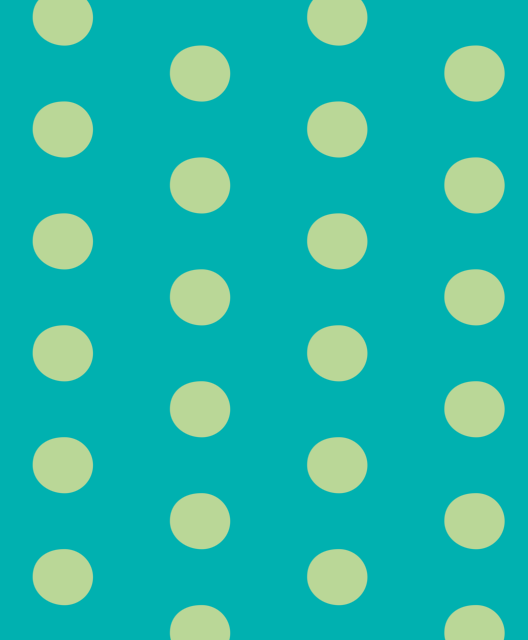
This pattern is drawn by a Shadertoy shader. Its source:

```glsl
// Half-drop repeat of slightly lopsided pale green dots on flat teal.

// Lengths are fractions of the canvas height.
#define PITCH vec2(0.2144, 0.17487)     // column and row spacing
#define FIRST_DOT vec2(0.1010, 0.0982)  // centre of the lowest dot, first column
#define RADIUS_LEFT 0.0499
#define RADIUS_RIGHT 0.0443
#define RADIUS_Y 0.0438
#define SHOULDER 2.2                    // squareness of the upper left quarter
#define TEAL vec3(0.0, 0.694, 0.692)
#define PALE_GREEN vec3(0.730, 0.843, 0.594)

// Position relative to the nearest dot; odd columns drop by half a row.
vec2 halfDropCell(vec2 p) {
    p -= FIRST_DOT;
    float column = floor(p.x / PITCH.x + 0.5);
    p.x -= column * PITCH.x;
    p.y -= 0.5 * PITCH.y * mod(column, 2.0);
    p.y -= PITCH.y * floor(p.y / PITCH.y + 0.5);
    return p;
}

// Approximate signed distance: round on the right, stretched on the left.
float lopsidedDot(vec2 p) {
    bool left = p.x < 0.0;
    vec2 radius = vec2(left ? RADIUS_LEFT : RADIUS_RIGHT, RADIUS_Y);
    float power = left && p.y > 0.0 ? SHOULDER : 2.0;
    vec2 q = pow(abs(p) / radius, vec2(power));
    return (pow(q.x + q.y, 1.0 / power) - 1.0) * RADIUS_Y;
}

void mainImage(out vec4 fragColor, in vec2 fragCoord) {
    vec2 uv = fragCoord / iResolution.y;
    float pixel = 1.0 / iResolution.y;

    // Dots over the ground, with an edge about one pixel wide
    float dist = lopsidedDot(halfDropCell(uv));
    float coverage = 1.0 - smoothstep(-0.75 * pixel, 0.75 * pixel, dist);
    fragColor = vec4(mix(TEAL, PALE_GREEN, coverage), 1.0);
}
```
